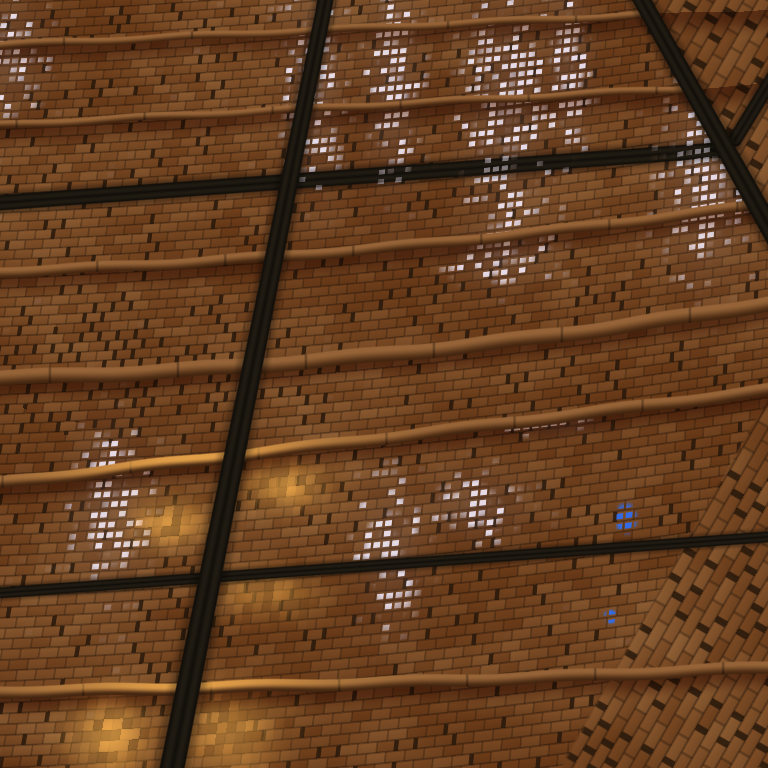
This texture is drawn by a Shadertoy shader. Its source:

```glsl
// Woven bamboo matting on battens and dark poles, with daylight in its gaps.

const vec3 BROWN = vec3(0.40, 0.22, 0.09);
const vec3 TAN = vec3(0.54, 0.36, 0.20);
const vec3 DARK = vec3(0.15, 0.09, 0.04);
const vec3 POLE = vec3(0.09, 0.075, 0.05);
const vec3 HAZE = vec3(0.44, 0.33, 0.28);
const vec3 SKY = vec3(0.90, 0.86, 0.90);
const vec3 BLUE = vec3(0.20, 0.42, 0.90);
const vec3 GOLD = vec3(0.96, 0.68, 0.30);

const vec2 STRIPS = vec2(80, 70);       // strips across and down
const vec2 SLANT_STRIPS = vec2(52, 62); // along and across the slanted mat
const vec2 SLANT = vec2(0.5, 0.866);    // direction of the slanted mat
const float SEAM = 0.09;                // half width, in strips
const float SPARKLE = 0.05;             // chance of a stray pinhole

// Battens: left height, right height, sag, half width
const vec4 BATTENS[6] = vec4[6](
    vec4(0.941, 0.988, 0, 0.005), vec4(0.837, 0.89, 0, 0.005),
    vec4(0.646, 0.735, 0.013, 0.007), vec4(0.508, 0.605, 0.018, 0.01),
    vec4(0.371, 0.492, 0.002, 0.008), vec4(0.099, 0.131, 0.004, 0.008));

// Poles: start and end, then the radius at each
const vec4 POLES[5] = vec4[5](
    vec4(0, 0.736, 0.94, 0.805), vec4(0, 0.228, 1, 0.301),
    vec4(0.957, 0.818, 1.01, 0.905), vec4(0.83, 1.01, 1.01, 0.69),
    vec4(0.426, 1.01, 0.222, -0.01));
const vec2 RADII[5] = vec2[5](vec2(0.01), vec2(0.007), vec2(0.009),
    vec2(0.011, 0.013), vec2(0.01, 0.016));

// Thin areas of the mat: centre and extent
const vec4 THIN[11] = vec4[11](
    vec4(0.41, 0.89, 0.035, 0.13), vec4(0.51, 0.89, 0.035, 0.13),
    vec4(0.66, 0.86, 0.055, 0.15), vec4(0.65, 0.67, 0.06, 0.04),
    vec4(0.74, 0.92, 0.03, 0.11), vec4(0.92, 0.77, 0.055, 0.12),
    vec4(0.62, 0.34, 0.06, 0.04), vec4(0.145, 0.34, 0.045, 0.09),
    vec4(0.51, 0.28, 0.04, 0.08), vec4(0.01, 0.93, 0.045, 0.07),
    vec4(0.72, 0.446, 0.06, 0.012));

// Warm lamplight: centre and extent
const vec4 GLOWS[5] = vec4[5](
    vec4(0.145, 0.04, 0.05, 0.05), vec4(0.3, 0.05, 0.06, 0.06),
    vec4(0.35, 0.225, 0.06, 0.03), vec4(0.22, 0.32, 0.05, 0.03),
    vec4(0.37, 0.37, 0.05, 0.03));

float hash(vec2 p) { return fract(sin(dot(p, vec2(127.1, 311.7))) * 43758.5); }

float blob(vec2 p, vec4 b) { vec2 q = (p - b.xy) / b.zw; return exp(-dot(q, q)); }

// 1 inside the width w, 0 outside, blurred by s
float band(float d, float w, float s) { return 1.0 - smoothstep(w - s, w + s, d); }

// Layered sines
float stain(vec2 p) {
    float sum = 0.0, amp = 0.5;
    for (int i = 0; i < 4; i++) {
        sum += amp * sin(p.x + 1.7 * sin(p.y));
        p = mat2(1.5, 1.1, -1.1, 1.5) * p + 2.3;
        amp *= 0.6;
    }
    return sum;
}

// Running-bond weave: every brick spans two strips
vec3 weave(vec2 p, float tone, float slots, float soft) {
    float row = floor(p.y), x = 0.5 * (p.x + mod(row, 2.0));
    vec2 f = fract(vec2(x, p.y)), gap = min(f, 1.0 - f);
    float slot = step(hash(vec2(floor(x + 0.5), row + 9.0)), slots);
    float ends = band(2.0 * gap.x, SEAM * (1.0 + 1.6 * slot), soft);
    tone += 0.55 * (hash(vec2(floor(x), row)) - 0.5);
    vec3 c = mix(BROWN, TAN, clamp(tone, 0.0, 1.0));
    c *= (0.95 + 0.12 * f.y) * (1.0 - 0.28 * band(gap.y, SEAM, soft));
    return mix(c, DARK, ends * mix(0.35, 0.85, slot));
}

void mainImage(out vec4 fragColor, in vec2 fragCoord) {
    vec2 uv = fragCoord / iResolution.xy;
    float px = 1.0 / min(iResolution.x, iResolution.y);
    float soft = 0.6 * STRIPS.x * px;
    float mottled = stain(uv * vec2(7, 11));

    // Main mat, bent along the battens, and slanted mats at the right
    vec2 w = uv - uv.yx * vec2(0.18 - 0.126 * uv.x, 0.04 + 0.06 * uv.x);
    w.y *= 1.0 + 0.12 * w.y;
    w *= STRIPS;
    vec2 s = vec2(dot(uv, SLANT), dot(uv, vec2(-SLANT.y, SLANT.x))) * SLANT_STRIPS;
    float lower = uv.x - 0.73 - 0.56 * uv.y;
    float upper = uv.x - 1.396 + 0.56 * uv.y;
    float flatMat = band(max(lower, upper), 0.0, 0.004);
    float slots = 0.18 + 0.5 * blob(uv, vec4(0.15, 0.52, 0.2, 0.08));
    vec3 col = mix(weave(s, 0.42 + 0.25 * mottled, 0.45, soft),
                   weave(w, 0.32 + 0.35 * mottled, slots, soft), flatMat);

    // Daylight through the open cells, and lamplight
    float thin = 0.0, glow = 0.0;
    for (int i = 0; i < 11; i++) thin = max(thin, blob(uv, THIN[i]));
    for (int i = 0; i < 5; i++) glow = max(glow, blob(uv, GLOWS[i]));
    vec2 cell = floor(w), e = abs(fract(w) - 0.5);
    float open = band(e.x, 0.36, soft) * band(e.y, 0.27, soft);
    float chance = thin * (0.65 + 0.4 * hash(vec2(cell.x, 3))) * mix(0.2, 1.0, flatMat);
    chance += SPARKLE * (1.0 + mottled) * flatMat;
    float light = open * smoothstep(0.0, 0.4, chance - 0.9 * hash(cell + 17.0));
    col = mix(col, HAZE, 0.35 * thin * flatMat);
    col = mix(col, mix(SKY, BLUE, 0.35 * hash(cell + 5.0) * (1.0 - light)), light);
    float blue = max(blob(uv, vec4(0.815, 0.325, 0.016, 0.022)),
                     blob(uv, vec4(0.795, 0.197, 0.01, 0.01)));
    col = mix(col, BLUE, open * smoothstep(0.25, 0.7, blue));
    col = mix(col, GOLD * (0.65 + 0.4 * hash(cell)), glow * (0.65 + 0.25 * mottled));

    // Rounded battens with joints and a reddish shadow beneath
    for (int i = 0; i < 6; i++) {
        vec4 b = BATTENS[i];
        float mid = mix(b.x, b.y, uv.x) - 4.0 * b.z * uv.x * (1.0 - uv.x);
        float d = uv.y - mid - 0.0015 * sin(uv.x * 31.0 + float(i) * 2.0), h = d / b.w;
        col *= 1.0 - smoothstep(-0.035, -b.w, d) * step(d, 0.0) * vec3(0.3, 0.42, 0.5);
        float joint = abs(fract(uv.x * 6.0 + 0.37 * float(i)) - 0.5) / 6.0;
        vec3 cane = mix(BROWN * 0.65, TAN * 1.08, smoothstep(-1.0, 0.6, h));
        cane *= 1.0 - 0.3 * band(joint, 0.0015, px);
        float lit = i > 3 ? blob(uv, vec4(0.25, mid, 0.17, 1)) : 0.0;
        cane = mix(cane, GOLD, 0.8 * lit * smoothstep(-0.7, 0.4, h));
        col = mix(col, cane, band(abs(d), b.w, px) * band(upper, 0.0, 0.004));
    }

    // Dark poles with a faint sheen; the first lets some daylight past
    for (int i = 0; i < 5; i++) {
        vec2 a = uv - POLES[i].xy, run = POLES[i].zw - POLES[i].xy;
        float t = clamp(dot(a, run) / dot(run, run), 0.0, 1.0);
        float r = mix(RADII[i].x, RADII[i].y, t), d = length(a - run * t);
        float body = band(d, r, px) * (i == 0 ? 1.0 - 0.75 * light : 1.0);
        col *= 1.0 - 0.3 * band(d, 1.5 * r, 0.5 * r);
        col = mix(col, POLE * (0.7 + 0.7 * band(abs(d / r - 0.45), 0.28, 0.27)), body);
    }
    fragColor = vec4(col, 1);
}
```
